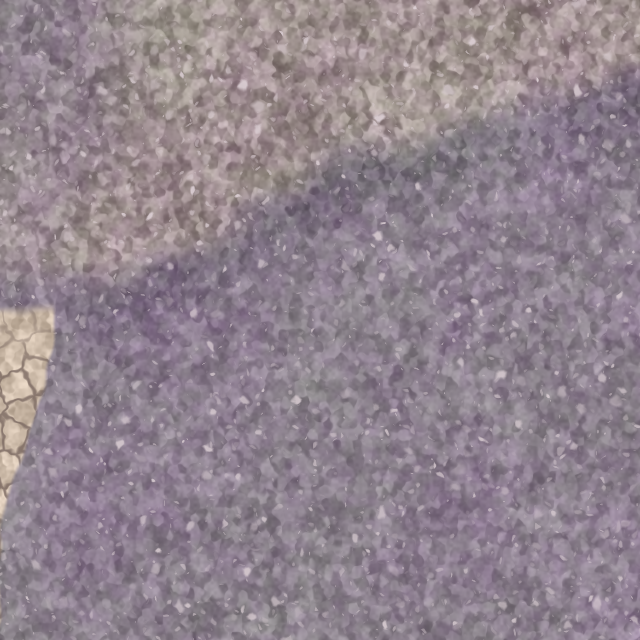
A Shadertoy shader for this texture:

```glsl
const vec3 SHADE_COLOR = vec3(0.546, 0.498, 0.556);
const vec3 LIT_COLOR = vec3(0.622, 0.562, 0.562);
const vec3 DAMP_TINT = vec3(-0.070, -0.060, -0.065);
const vec3 VIOLET_TINT = vec3(0.012, -0.020, 0.026);
const vec3 CHIP_COLOR = vec3(0.86, 0.81, 0.83);
const vec3 RUBBLE_COLOR = vec3(0.80, 0.73, 0.66);
const vec3 CRACK_COLOR = vec3(0.48, 0.41, 0.38);
const float GRAIN_SCALE = 85.0;
const float GRAIN_CONTRAST = 0.19;
const float CHIP_SCALE = 42.0;
const float CHIP_TILT = 0.25;
const float RUBBLE_SCALE = 21.0;

vec3 hash32(vec2 p) {
    vec3 q = fract(p.xyx * vec3(0.1031, 0.1030, 0.0973));
    q += dot(q, q.yxz + 33.33);
    return fract((q.xxy + q.yzz) * q.zyx);
}

float noise(vec2 p) {
    vec2 i = floor(p), f = fract(p);
    f = f * f * (3.0 - 2.0 * f);
    return mix(mix(hash32(i).x, hash32(i + vec2(1, 0)).x, f.x),
               mix(hash32(i + vec2(0, 1)).x, hash32(i + vec2(1, 1)).x, f.x), f.y);
}

float fbm(vec2 p) {
    float sum = 0.0, weight = 0.5;
    for (int i = 0; i < 4; i++) {
        sum += weight * noise(p);
        p = mat2(1.6, 1.2, -1.2, 1.6) * p + 17.3;
        weight *= 0.5;
    }
    return sum / 0.9375;
}

// Soft irregular patches, one random tone per grain
float grains(vec2 p) {
    vec2 cell = floor(p);
    float sum = 0.0, total = 0.0;
    for (int y = -1; y <= 1; y++)
    for (int x = -1; x <= 1; x++) {
        vec2 id = cell + vec2(x, y);
        vec3 h = hash32(id);
        vec2 d = p - id - h.xy;
        float w = exp(-7.0 * dot(d, d));
        sum += w * h.z;
        total += w;
    }
    return sum / total - 0.5;
}

// Scattered angular chips, most of them faint
float chips(vec2 p, float rarity) {
    vec2 cell = floor(p);
    float best = 0.0;
    for (int y = -1; y <= 1; y++)
    for (int x = -1; x <= 1; x++) {
        vec2 id = cell + vec2(x, y);
        vec3 h = hash32(id + 211.0), shape = hash32(id + 57.0);
        float a = CHIP_TILT + (shape.x - 0.5) * 2.4;
        vec2 q = mat2(cos(a), -sin(a), sin(a), cos(a)) * (p - id - h.xy);
        q = abs(q) * vec2(1.0 + shape.y, 1.0);
        float size = 0.16 + 0.26 * shape.z * shape.z;
        float d = max(max(q.x, q.y), 0.75 * (q.x + q.y)) / size;
        best = max(best, pow(h.z, rarity) * (1.0 - smoothstep(0.45, 1.25, d)));
    }
    return best;
}

// Distance to the gap between neighbouring stones
float stoneGap(vec2 p) {
    vec2 cell = floor(p);
    float near = 8.0, second = 8.0;
    for (int y = -1; y <= 1; y++)
    for (int x = -1; x <= 1; x++) {
        vec2 id = cell + vec2(x, y);
        float d = length(p - id - 0.15 - 0.7 * hash32(id + 91.0).xy);
        second = min(second, max(near, d));
        near = min(near, d);
    }
    return second - near;
}

void mainImage(out vec4 fragColor, in vec2 fragCoord) {
    vec2 uv = fragCoord / iResolution.xy;
    vec2 ragged = uv + 0.007 * (vec2(noise(uv * 110.0), noise(uv * 110.0 + 43.0)) - 0.5);
    float patches = fbm(uv * 6.0 + 3.0) - 0.5;

    // Shadow boundary rising to the right, dampest just below it
    float edge = uv.y - 0.55 - 0.30 * smoothstep(0.10, 0.85, uv.x) + 0.13 * patches;
    float lit = smoothstep(-0.035, 0.055, edge);
    lit *= 1.0 - 0.75 * exp(-35.0 * dot(uv - vec2(0.04, 0.97), uv - vec2(0.04, 0.97)));
    lit *= mix(0.55, 1.0, smoothstep(0.02, 0.16, uv.x + 0.3 * patches));
    float damp = exp(-pow((edge + 0.045) / 0.05, 2.0)) * smoothstep(0.03, 0.18, uv.x);
    damp *= 0.45 + 0.8 * noise(uv * 7.0 + 21.0);

    // Ground tone and mottling
    vec3 color = mix(SHADE_COLOR, LIT_COLOR, lit) + DAMP_TINT * damp;
    color += patches * mix(0.05, 0.13, lit);
    float hue = fbm(uv * 8.0 + 31.0) + 0.5 * noise(uv * 55.0 + 5.0) - 0.75;
    color += VIOLET_TINT * hue * 2.0;

    // Grain and bright chips
    float grain = grains(ragged * GRAIN_SCALE * vec2(1.1, 0.9));
    grain += 0.45 * grains(ragged * GRAIN_SCALE * 0.5 + 70.0);
    grain += 0.35 * (noise(uv * 190.0) - 0.5);
    color += grain * GRAIN_CONTRAST * mix(0.9, 1.25, lit);
    float large = chips(ragged * CHIP_SCALE, 5.0);
    float small = 0.65 * chips(ragged * CHIP_SCALE * 1.8 + 13.0, 4.0);
    color = mix(color, CHIP_COLOR, min(max(large, small) * mix(0.85, 0.95, lit), 1.0));

    // Pale broken stones along the left border
    float border = 0.09 * smoothstep(0.10, 0.52, uv.y) - 0.003;
    float inside = border + 0.012 * (noise(uv * 28.0) - 0.5) - uv.x;
    float rubble = smoothstep(-0.004, 0.005, inside);
    rubble *= 1.0 - smoothstep(0.505, 0.53, uv.y + 0.03 * (noise(uv * 30.0 + 9.0) - 0.5));
    vec3 stone = RUBBLE_COLOR + 0.20 * grain;
    float gap = 1.0 - smoothstep(0.02, 0.16, stoneGap(ragged * RUBBLE_SCALE));
    stone = mix(stone, CRACK_COLOR, gap * mix(0.8, 0.35, smoothstep(0.42, 0.48, uv.y)));
    color = mix(color, stone, rubble);

    fragColor = vec4(clamp(color, 0.0, 1.0), 1.0);
}
```
